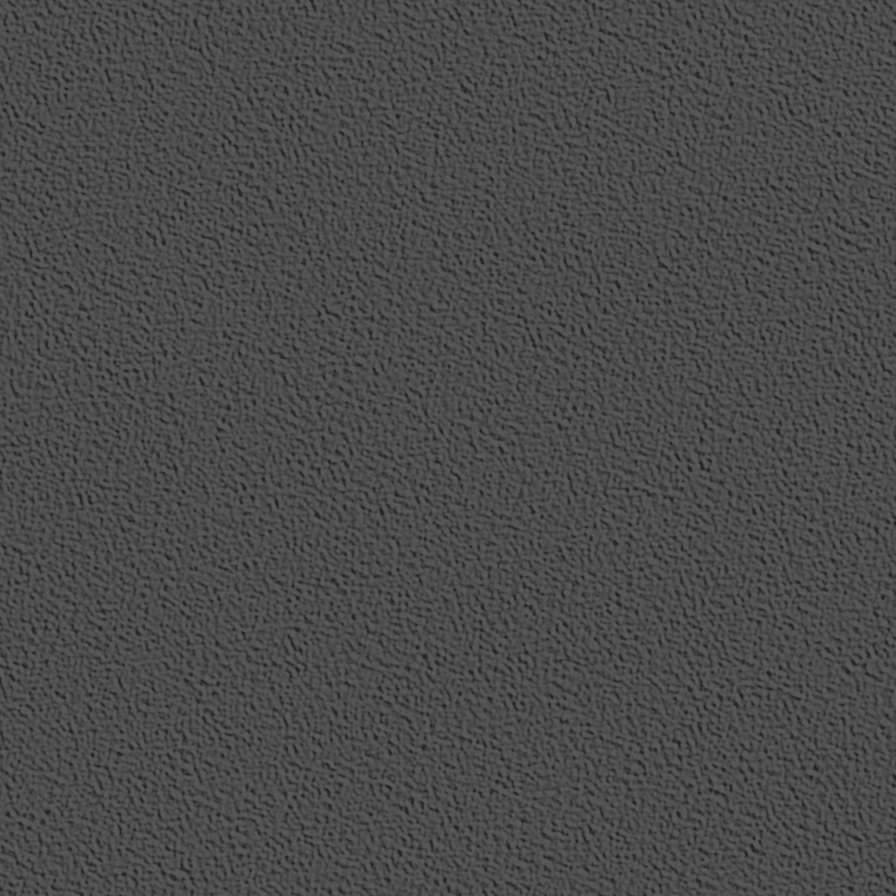
Reproduce this texture procedurally as a Shadertoy shader.

```glsl
const float GRAIN_COUNT = 152.0;      // coarse grains across the canvas
const float FINE_RATIO = 1.35;        // fine grain frequency over coarse
const float FINE_WEIGHT = 0.5;
const float RELIEF_STEP = 0.25;       // slope sampling distance, in grains
const float RELIEF_GAIN = 4.1;        // brings the slope to unit deviation
const float BASE_GRAY = 0.300;
const float CONTRAST = 0.039;
const float SHADOW_BIAS = 0.008;      // deepens creases, flattens highlights
const float MOTTLE_COUNT = 5.0;
const float MOTTLE_DEPTH = 0.003;
const vec2 LIGHT_DIR = vec2(0.77, 0.64);
const mat2 COARSE_TURN = mat2(0.906, 0.423, -0.423, 0.906);
const mat2 FINE_TURN = mat2(0.8, 0.6, -0.6, 0.8);

vec2 hashGradient(vec2 cell) {
    vec3 p = fract(cell.xyx * vec3(0.1031, 0.1030, 0.0973));
    p += dot(p, p.yzx + 33.33);
    return 2.0 * fract((p.xx + p.yz) * p.zy) - 1.0;
}

float gradientNoise(vec2 p) {
    vec2 cell = floor(p);
    vec2 f = p - cell;
    vec2 w = f * f * f * (f * (f * 6.0 - 15.0) + 10.0);
    vec2 right = vec2(1.0, 0.0);
    vec2 up = vec2(0.0, 1.0);
    float bottom = mix(dot(hashGradient(cell), f),
                       dot(hashGradient(cell + right), f - right), w.x);
    float top = mix(dot(hashGradient(cell + up), f - up),
                    dot(hashGradient(cell + 1.0), f - 1.0), w.x);
    return mix(bottom, top, w.y);
}

// Two layers, each turned off the canvas axes to hide the lattice
float grainHeight(vec2 p) {
    vec2 coarse = COARSE_TURN * p + 91.7;
    vec2 fine = FINE_TURN * coarse * FINE_RATIO + 217.3;
    return gradientNoise(coarse) + FINE_WEIGHT * gradientNoise(fine);
}

void mainImage(out vec4 fragColor, in vec2 fragCoord) {
    vec2 uv = fragCoord / iResolution.y;
    vec2 p = uv * GRAIN_COUNT;

    // Emboss: brightness follows the slope facing the light
    vec2 offset = LIGHT_DIR * RELIEF_STEP;
    float slope = RELIEF_GAIN * (grainHeight(p - offset) - grainHeight(p + offset));
    slope = clamp(slope, -2.5, 2.4);

    // Skewed tone curve and faint large-scale unevenness
    float gray = BASE_GRAY + CONTRAST * slope - SHADOW_BIAS * slope * slope;
    gray += MOTTLE_DEPTH * gradientNoise(uv * MOTTLE_COUNT + 53.1);

    fragColor = vec4(vec3(gray), 1.0);
}
```
